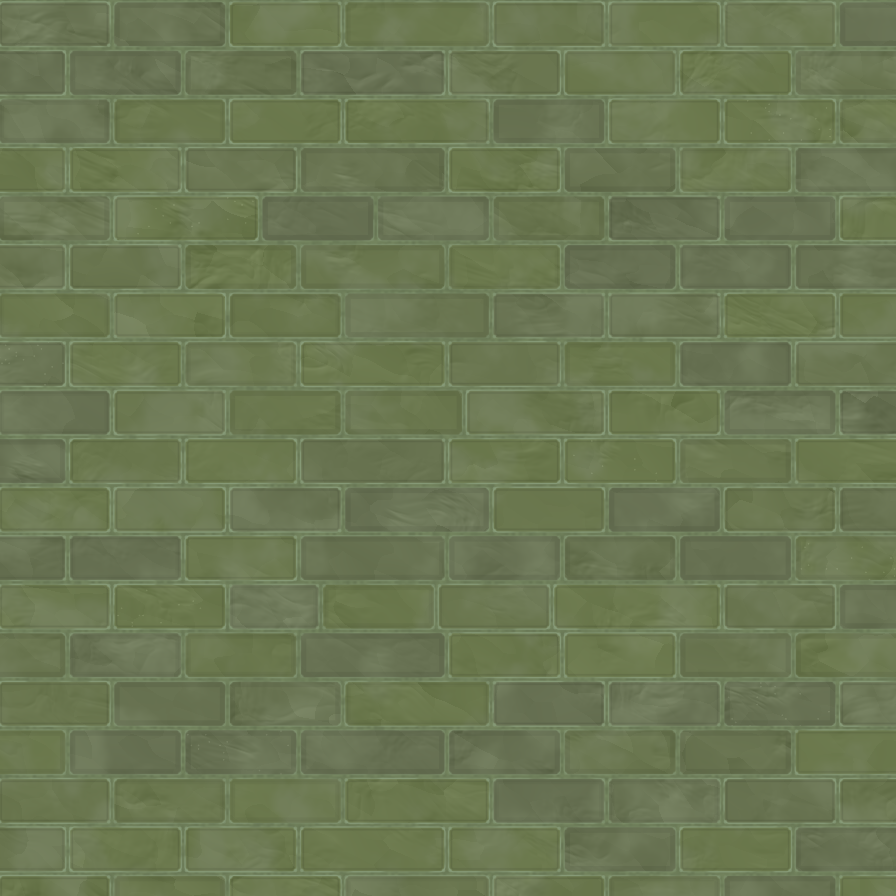
Reproduce this texture procedurally as a three.js fragment shader.

```glsl
varying vec2 vUv;

const float ROW_HEIGHT = 0.05417;
const float BRICK_WIDTH = 0.1289;
const float WIDE_EXTRA = 0.0365;
const float ROW_SHIFT = 0.0495;
const float FIRST_JOINT = -0.0039;
const float HALF_GAP = 0.0024;
const float CORNER_RADIUS = 0.0055;
const float FRAME_WIDTH = 0.0062;
const float EDGE_BLUR = 0.0007;
const float RELIEF_STRENGTH = 0.30;
const float FACET_STRENGTH = 0.042;
const vec3 OLIVE = vec3(0.419, 0.472, 0.300);
const vec3 GREY_GREEN = vec3(0.402, 0.440, 0.322);
const vec3 PALE_HAZE = vec3(0.470, 0.515, 0.390);
const vec3 MORTAR = vec3(0.430, 0.492, 0.350);
const vec3 GLAZE_LINE = vec3(0.540, 0.620, 0.485);

float hash(vec2 p) {
  vec3 q = fract(p.xyx * 0.1031);
  q += dot(q, q.yzx + 33.33);
  return fract((q.x + q.y) * q.z);
}

float noise(vec2 p) {
  vec2 i = floor(p), f = fract(p);
  f = f * f * (3.0 - 2.0 * f);
  return mix(mix(hash(i), hash(i + vec2(1.0, 0.0)), f.x),
             mix(hash(i + vec2(0.0, 1.0)), hash(i + 1.0), f.x), f.y);
}

float fbm(vec2 p) {
  float sum = 0.0, amp = 0.5;
  for (int i = 0; i < 4; i++) {
    sum += amp * noise(p);
    p = mat2(1.6, 1.2, -1.2, 1.6) * p + 5.3;
    amp *= 0.5;
  }
  return sum;
}

// Folded stone height with sharp crests
float relief(vec2 p) {
  vec2 q = mat2(0.9, 0.4, -0.4, 0.9) * p * vec2(17.0, 27.0);
  q += 0.9 * vec2(noise(q + 7.0), noise(q + 31.0));
  return 1.0 - abs(2.0 * fbm(q) - 0.95);
}

// Tilted flat shards with straight crisp sides
float facets(vec2 p) {
  vec2 g = mat2(0.85, 0.5, -0.5, 0.85) * p * vec2(20.0, 36.0);
  g += 0.35 * vec2(noise(g * 1.7), noise(g * 1.7 + 17.0));
  float nearest = 9.0, tone = 0.0;
  for (int j = -1; j <= 1; j++) {
    for (int i = -1; i <= 1; i++) {
      vec2 c = floor(g) + vec2(float(i), float(j));
      vec2 r = c + vec2(hash(c), hash(c + 57.0)) - g;
      vec2 tilt = vec2(hash(c + 23.0), hash(c + 71.0)) - 0.5;
      float dist = dot(r, r);
      if (dist < nearest) {
        nearest = dist;
        tone = 0.7 * (hash(c + 37.0) - 0.5) + 1.1 * dot(tilt, r);
      }
    }
  }
  return tone;
}

// Left edge of a slot; every fourth row may break the bond
float joint(float slot, float row) {
  float wideSlot = 3.0, nudge = 0.0;
  if (row == 4.0) wideSlot = 1.0;
  if (row == 8.0 && slot == 4.0) nudge = -0.030;
  if (row == 12.0) {
    wideSlot = 5.0;
    if (slot > 2.0 && slot < 6.0) nudge = -0.0247;
  }
  return FIRST_JOINT + slot * BRICK_WIDTH - mod(row, 2.0) * ROW_SHIFT
       + step(wideSlot + 0.5, slot) * WIDE_EXTRA + nudge;
}

void main() {
  // Find the brick
  float down = 1.0 - vUv.y;
  float row = floor(down / ROW_HEIGHT);
  float slot = 0.0, left = 0.0, right = 1.0;
  for (int i = 0; i < 9; i++) {
    float a = joint(float(i), row), b = joint(float(i) + 1.0, row);
    if (vUv.x >= a && vUv.x < b) { slot = float(i); left = a; right = b; }
  }
  vec2 id = vec2(slot, row);
  vec2 local = vec2(vUv.x - 0.5 * (left + right), (row + 0.5) * ROW_HEIGHT - down);
  vec2 corner = abs(local) - 0.5 * vec2(right - left, ROW_HEIGHT) + HALF_GAP;
  vec2 q = corner + CORNER_RADIUS;
  float d = length(max(q, 0.0)) + min(max(q.x, q.y), 0.0) - CORNER_RADIUS;

  // Tint and style of each brick
  float grey = smoothstep(0.2, 0.95, hash(id + 11.0));
  float framed = smoothstep(0.35, 0.65, 0.65 * hash(id + 47.0) + 0.35 * grey);
  float rough = mix(0.35, 1.0, hash(id + 83.0));
  vec2 p = local + 9.0 * vec2(hash(id + 3.0), hash(id + 19.0));
  vec3 brick = mix(OLIVE, GREY_GREEN, grey);

  // Clouds, facets and folds
  brick = mix(brick, PALE_HAZE, 0.6 * smoothstep(0.38, 0.72, fbm(p * 20.0 + 4.0)));
  brick += FACET_STRENGTH * rough * facets(p);
  float slope = relief(p + vec2(-0.0014, 0.0024)) - relief(p);
  float patches = smoothstep(0.4, 0.65, noise(p * 22.0 + 13.0));
  brick += RELIEF_STRENGTH * rough * patches * clamp(slope, -0.25, 0.2);

  // Pale chips on very few bricks
  vec2 cell = p / 0.004;
  float chip = step(0.965, hash(floor(cell))) * step(0.94, hash(id + 29.0));
  brick += 0.06 * chip * (1.0 - smoothstep(0.12, 0.35, length(fract(cell) - 0.5)));

  // Dark frame or thin inner groove
  float band = smoothstep(-FRAME_WIDTH - EDGE_BLUR, -FRAME_WIDTH + EDGE_BLUR, d);
  float groove = exp(-pow((d + 0.0028) / 0.0010, 2.0));
  brick *= 1.0 - 0.06 * framed * band - 0.09 * (1.0 - framed) * groove;

  // Mortar, broken glaze line and bright corners
  float grain = noise(vUv * 260.0);
  vec3 mortar = MORTAR * (0.94 + 0.12 * grain);
  vec3 color = mix(brick, mortar, smoothstep(-EDGE_BLUR, EDGE_BLUR, d));
  float line = exp(-pow((d - 0.0003) / 0.0009, 2.0));
  float wear = 0.35 + 0.65 * smoothstep(0.25, 0.65, noise(vUv * vec2(55.0, 100.0)));
  color = mix(color, GLAZE_LINE, line * wear * mix(0.85, 0.4, framed));
  float spot = 1.0 - smoothstep(0.0010, 0.0028, length(corner + 0.0012));
  color = mix(color, GLAZE_LINE, spot * mix(0.65, 0.25, framed));

  gl_FragColor = vec4(color, 1.0);
}
```
